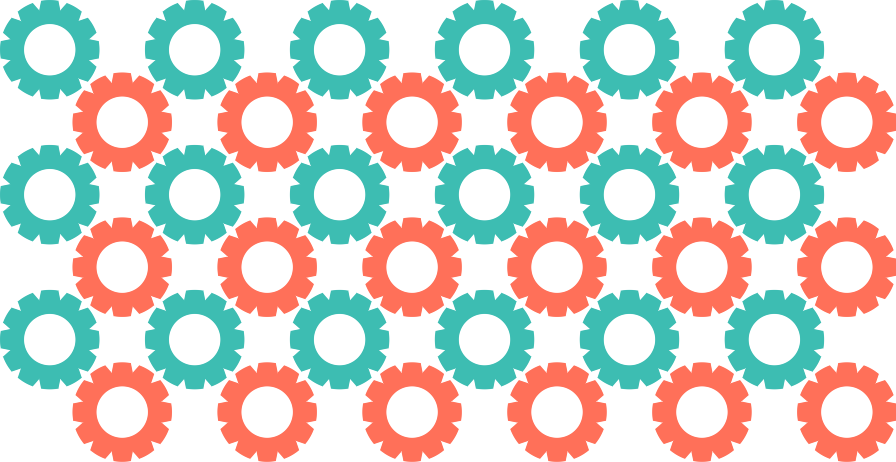
This pattern is drawn by a Shadertoy shader. Its source:

```glsl
// Two interleaved grids of flat twelve-toothed gears, teal and coral, on white.

const float TAU = 6.2831853;

// Layout, in units of canvas height
const float PITCH = 0.3137;          // spacing of gears within one grid
const vec2 LAST_CELL = vec2(5.0, 2.0); // highest column and row index

// Gear shape
const float OUTER_RADIUS = 0.1077;
const float ROOT_RADIUS = 0.0885;    // tip of the notch between teeth
const float HOLE_RADIUS = 0.0556;
const float TEETH = 12.0;
const float NOTCH_HALF_ANGLE = 0.46; // half opening of each notch, radians

// Colours
const vec3 PAPER = vec3(1.0);
const vec3 TEAL = vec3(0.24, 0.74, 0.70);
const vec3 CORAL = vec3(1.0, 0.44, 0.35);

// Signed distance to a ring with V-shaped notches; a tooth points along +x.
float gearDistance(vec2 p) {
    float radius = length(p);
    float sector = TAU / TEETH;

    // Fold every sector onto one half notch along +x
    float angle = (fract(atan(p.y, p.x) / sector) - 0.5) * sector;
    vec2 q = radius * vec2(cos(angle), abs(sin(angle)));

    vec2 notchNormal = vec2(sin(NOTCH_HALF_ANGLE), -cos(NOTCH_HALF_ANGLE));
    float notch = dot(q - vec2(ROOT_RADIUS, 0.0), notchNormal);
    float ring = max(radius - OUTER_RADIUS, HOLE_RADIUS - radius);
    return max(ring, notch);
}

// Distance to the nearest gear of a finite grid starting at firstCentre.
float gearGrid(vec2 p, vec2 firstCentre) {
    vec2 q = p - firstCentre;
    vec2 cell = clamp(floor(q / PITCH + 0.5), vec2(0.0), LAST_CELL);
    return gearDistance(q - cell * PITCH);
}

float coverage(float d, float pixel) {
    return 1.0 - smoothstep(-0.6 * pixel, 0.6 * pixel, d);
}

void mainImage(out vec4 fragColor, in vec2 fragCoord) {
    // Height units, measured from the top left
    float pixel = 1.0 / iResolution.y;
    vec2 p = vec2(fragCoord.x, iResolution.y - fragCoord.y) * pixel;

    // The coral grid is offset by half a pitch both ways
    vec2 tealStart = vec2(OUTER_RADIUS);
    vec2 coralStart = tealStart + 0.5 * PITCH;

    vec3 color = PAPER;
    color = mix(color, TEAL, coverage(gearGrid(p, tealStart), pixel));
    color = mix(color, CORAL, coverage(gearGrid(p, coralStart), pixel));
    fragColor = vec4(color, 1.0);
}
```
